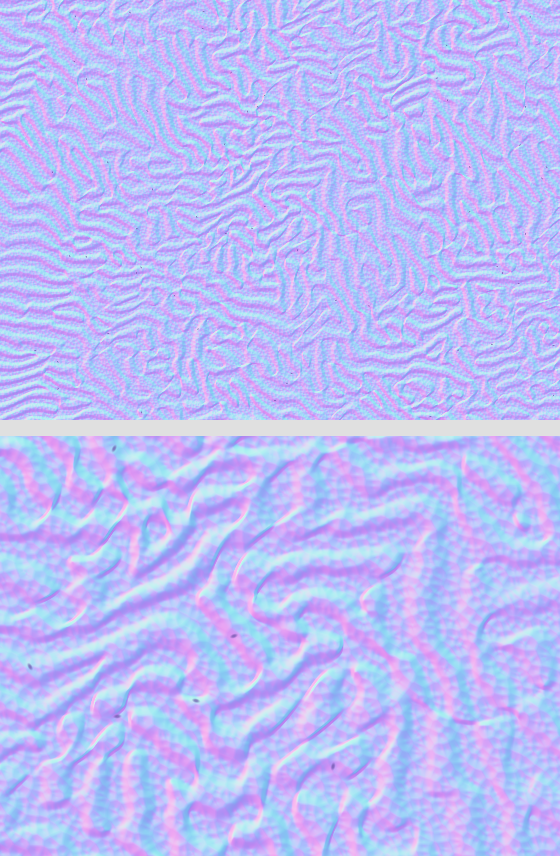
Top: the whole. Bottom: its middle third, enlarged.
Write a Shadertoy shader that draws this texture map.

```glsl
const float TAU = 6.2831853;
const float RIDGES = 27.0;      // ridges per canvas height
const float CELL = 1.9;         // wave kernel spacing, in ridges
const float GRAIN_SCALE = 4.4;  // fine bumps per ridge

const vec3 FLAT_COLOR = vec3(0.735, 0.738, 0.992);
const vec3 SPECK_COLOR = vec3(0.42, 0.32, 0.66);

vec3 hash3(vec2 p) {
    vec3 q = fract(p.xyx * vec3(0.1031, 0.1030, 0.0973));
    q += dot(q, q.yxz + 33.33);
    return fract((q.xxy + q.yzz) * q.zyx);
}

mat2 rotation(float angle) {
    float c = cos(angle), s = sin(angle);
    return mat2(c, s, -s, c);
}

// Layered sines bend the ridges
vec2 bend(vec2 p) {
    vec2 broad = vec2(sin(p.y * 0.31 + 1.0), sin(p.x * 0.24 - p.y * 0.23 + 3.0));
    vec2 small = vec2(sin(p.y * 1.3 + p.x * 0.7), sin(p.x * 1.5 - p.y * 0.6 + 2.0));
    return p + broad * vec2(0.5, 1.1) + small * 0.2;
}

// 0: long parallel ridges, 1: winding maze
float disorder(vec2 p) {
    float edge = p.x + 0.3 * (p.y - 10.0) + 2.0 * sin(p.y * 0.45);
    return mix(0.2, 1.0, smoothstep(-1.0, 11.0, edge));
}

// Sum of oriented wave kernels, as a complex number
vec2 waveSum(vec2 p) {
    vec2 q = p / CELL;
    vec2 base = floor(q);
    vec2 sum = vec2(0.0);
    for (int y = -1; y <= 1; y++)
    for (int x = -1; x <= 1; x++)
    for (int k = 0; k < 2; k++) {
        vec2 cell = base + vec2(x, y);
        vec3 rnd = hash3(cell + 57.0 + float(k) * 131.0);
        vec2 center = cell + rnd.xy;
        vec2 d = q - center;
        float window = max(1.0 - dot(d, d), 0.0);
        float chaos = disorder(center * CELL);
        float turn = fract(rnd.z * 17.0 + rnd.x * 5.0) - 0.5;
        float angle = mix(1.57, 0.88, chaos) + chaos * turn * 2.2;
        float wave = dot(d, vec2(cos(angle), sin(angle))) + center.y;
        float phase = TAU * (CELL * wave + chaos * rnd.z);
        sum += window * window * window * vec2(cos(phase), sin(phase));
    }
    return sum;
}

// Rounded ridges with narrow grooves
float ridgeHeight(vec2 p) {
    vec2 wave = waveSum(bend(p));
    float crest = wave.x / sqrt(dot(wave, wave) + 0.015);
    return smoothstep(-1.1, 0.75, crest);
}

// Distance to the nearest scattered point
float cellular(vec2 p) {
    vec2 base = floor(p);
    float nearest = 2.0;
    for (int y = -1; y <= 1; y++)
    for (int x = -1; x <= 1; x++) {
        vec2 cell = base + vec2(x, y);
        vec2 d = cell + hash3(cell + 11.0).xy - p;
        nearest = min(nearest, dot(d, d));
    }
    return sqrt(nearest);
}

float surfaceHeight(vec2 p) {
    vec2 grainPos = rotation(0.6) * p * vec2(1.0, 1.15) * GRAIN_SCALE;
    float relief = 0.78 + 0.18 * sin(p.x * 0.5 + sin(p.y * 0.4));
    return relief * ridgeHeight(p) - 0.25 * cellular(grainPos);
}

vec2 surfaceSlope(vec2 p, float stepSize) {
    float h = surfaceHeight(p);
    float hx = surfaceHeight(p + vec2(stepSize, 0.0));
    float hy = surfaceHeight(p + vec2(0.0, stepSize));
    return vec2(hx - h, hy - h) / stepSize;
}

// Rare dark pits
float specks(vec2 p) {
    vec2 cell = floor(p);
    vec3 rnd = hash3(cell + 211.0);
    vec2 d = rotation(rnd.x * TAU) * (fract(p) - 0.35 - 0.3 * rnd.xy);
    return step(0.993, rnd.z) * (1.0 - smoothstep(0.04, 0.24, length(d * vec2(0.8, 1.5))));
}

// Slope to colour: red faces right, green faces down
vec3 normalColor(vec2 slope) {
    vec2 tilt = slope * 0.30;
    tilt /= sqrt(1.0 + dot(tilt, tilt));
    vec2 redGreen = vec2(-0.25, 0.235) * tilt;
    return FLAT_COLOR + vec3(redGreen, -0.06 * dot(tilt, tilt));
}

void mainImage(out vec4 fragColor, in vec2 fragCoord) {
    vec2 p = fragCoord / iResolution.y * RIDGES;
    vec3 color = normalColor(surfaceSlope(p, 0.06));
    color = mix(color, SPECK_COLOR, 0.7 * specks(p * 2.8));
    fragColor = vec4(color, 1.0);
}
```
